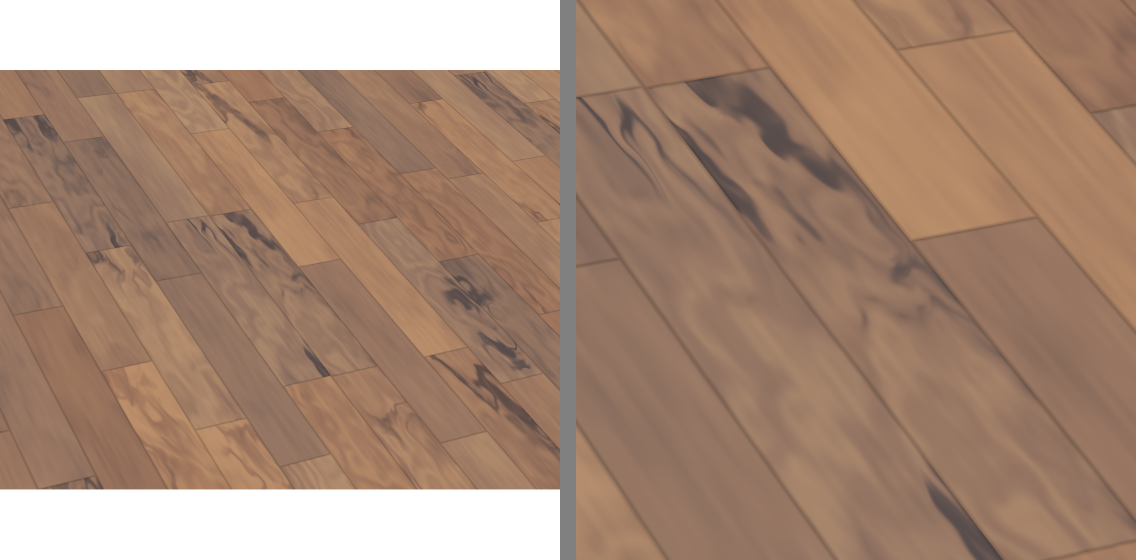
Left: the whole. Right: its middle third, enlarged.
This texture is drawn by a Shadertoy shader. Its source:

```glsl
// Walnut strip parquet floor seen in perspective, framed by white bands above and below.

const float STRIP_WIDTH = 0.0573;   // on the floor plane, across the boards
const float BLOCK_LENGTH = 0.075;   // on the floor plane, along the boards
const float BLOCK_ASPECT = 5.6;     // block length measured in strip widths
const vec3 WHITE = vec3(1.0);
const vec3 DARK_WOOD = vec3(0.36, 0.30, 0.285);
const vec3 MID_WOOD = vec3(0.59, 0.45, 0.37);
const vec3 LIGHT_WOOD = vec3(0.72, 0.565, 0.43);

float hash(vec2 p) {
    return fract(sin(dot(p, vec2(127.1, 311.7))) * 43758.5453);
}

float noise(vec2 p) {
    vec2 cell = floor(p), f = fract(p);
    f = f * f * (3.0 - 2.0 * f);
    float low = mix(hash(cell), hash(cell + vec2(1.0, 0.0)), f.x);
    float high = mix(hash(cell + vec2(0.0, 1.0)), hash(cell + vec2(1.0)), f.x);
    return mix(low, high, f.y);
}

float fbm(vec2 p) {
    float sum = 0.0, weight = 0.53;
    for (int i = 0; i < 4; i++) {
        sum += weight * noise(p);
        p = p * 2.03 + 17.3;
        weight *= 0.5;
    }
    return sum;
}

// Canvas to floor plane: x counts across the strips, y along them.
vec2 floorPlane(vec2 p) {
    float depth = 2.330 - 0.1351 * p.x - p.y;
    return vec2(p.x + 1.036, 1.535 - p.y) / depth;
}

// Colour of one block; q is in strip widths, id picks its character.
vec3 wood(vec2 q, vec2 id) {
    float shade = hash(id + 1.3);
    float figure = hash(id + 7.9);
    float warmth = hash(id + 4.1) - 0.5;
    vec2 g = q + 37.0 * vec2(hash(id), hash(id + 3.7));

    // Curved growth rings
    float warp = fbm(g * vec2(1.2, 0.42));
    float bend = g.x * 0.9 + warp * mix(2.0, 7.0, figure);
    float rings = 0.5 + 0.5 * sin(6.2832 * bend);

    // Dark veins, gathered in patches
    float veinField = fbm(g * vec2(1.9, 0.35) + 2.2 * warp);
    float patches = smoothstep(0.35, 0.75, noise(g * vec2(0.8, 0.3) + 9.0));
    float veins = patches * smoothstep(0.09, 0.0, abs(veinField - 0.5));

    // Fine fibres along the block
    float fibres = noise(g * vec2(17.0, 1.5)) - 0.5;

    float tone = 0.64 + 0.42 * (shade - 0.5) + 0.4 * (warp - 0.5);
    tone += 0.2 * figure * (rings - 0.5) + 0.13 * fibres;
    tone -= 0.5 * veins * smoothstep(0.15, 0.8, figure);
    tone = clamp(tone, 0.0, 1.0);

    vec3 color = mix(DARK_WOOD, MID_WOOD, smoothstep(0.0, 0.55, tone));
    color = mix(color, LIGHT_WOOD, smoothstep(0.45, 1.0, tone));
    return color + warmth * vec3(0.035, -0.005, -0.03);
}

// Staggered blocks, three strips to a board, with faint seams
vec3 parquet(vec2 p) {
    vec2 plane = floorPlane(p);
    float across = (plane.x - 0.503) / STRIP_WIDTH;
    float strip = floor(across);
    float stagger = 0.45 + 0.4 * mod(strip, 3.0) + 0.3 * (hash(vec2(strip, 5.0)) - 0.5);
    float along = plane.y / BLOCK_LENGTH - stagger;
    vec2 id = vec2(strip, floor(along));

    vec2 q = vec2(across, along * BLOCK_ASPECT);
    vec2 local = vec2(fract(across), fract(along));
    vec2 edge = min(local, 1.0 - local) * vec2(1.0, BLOCK_ASPECT);
    float seam = 1.0 - smoothstep(0.0, 0.035, min(edge.x, edge.y));
    return wood(q, id) * (1.0 - 0.16 * seam);
}

void mainImage(out vec4 fragColor, in vec2 fragCoord) {
    // Average four samples per pixel to smooth the block edges
    vec3 color = vec3(0.0);
    for (int i = 0; i < 4; i++) {
        vec2 shift = vec2(float(i % 2), float(i / 2)) * 0.5 - 0.25;
        color += 0.25 * parquet((fragCoord + shift) / iResolution.xy);
    }

    // White bands
    float y = fragCoord.y / iResolution.y;
    float inside = 0.3745 - abs(y - 0.5005);
    float floorMask = clamp(inside * iResolution.y + 0.5, 0.0, 1.0);
    fragColor = vec4(mix(WHITE, color, floorMask), 1.0);
}
```
